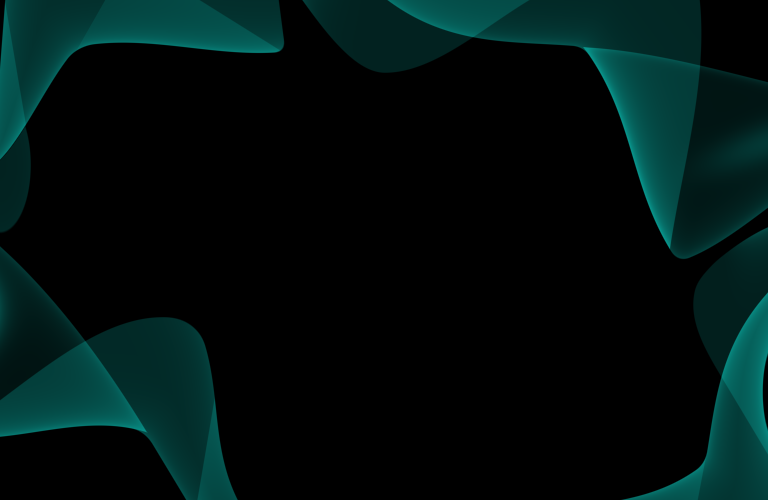
Write a WebGL 2 fragment shader that draws this background.

```glsl
#version 300 es
precision highp float;
// Translucent teal ribbons folding in from the corners of a black canvas.
// Each sheet is bounded by cubic edges and lit along its rim; the light of
// overlapping sheets adds up, which makes the folds.
uniform vec2 u_resolution;
out vec4 fragColor;

// Signed distance to a cubic graph with given ends (x0, y0, x1, y1) and slopes,
// straight beyond its ends. Positive below; with p.yx, positive to the right.
float edge(vec2 p, vec4 ends, vec2 m) {
    float w = ends.z - ends.x;
    float t = clamp((p.x - ends.x) / w, 0.0, 1.0), s = 1.0 - t;
    float y = mix(ends.y, ends.w, t * t * (3.0 - 2.0 * t)) + w * t * s * (m.x * s - m.y * t);
    float slope = 6.0 * t * s * (ends.w - ends.y) / w
                + m.x * s * (1.0 - 3.0 * t) + m.y * t * (3.0 * t - 2.0);
    y += (p.x - ends.x - w * t) * slope;
    return (p.y - y) / sqrt(1.0 + slope * slope);
}

float smoothMin(float a, float b, float k) {
    float h = max(k - abs(a - b), 0.0) / k;
    return min(a, b) - h * h * k * 0.25;
}

float smoothMax(float a, float b, float k) { return -smoothMin(-a, -b, k); }

float ellipse(vec2 p, vec2 center, vec2 radius) {
    return (length((p - center) / radius) - 1.0) * min(radius.x, radius.y);
}

float cover(float d) {
    float pixel = 5.0 / u_resolution.y;
    return smoothstep(-0.5 * pixel, pixel, d);
}

// Light of a sheet: even body plus a wide and a tight glow along its rim
float sheet(float inside, float rimDistance, float body, float rim) {
    float g = max(rimDistance, 0.0);
    return cover(inside) * (body + rim * (0.6 * exp(-g * 5.0) + 0.4 * exp(-g * 28.0)));
}

// Light that starts sharply at a crease and fades away from it
float crease(float d, float fade) { return cover(d) * exp(-max(d, 0.0) * fade); }

float topLeft(vec2 p) {
    float slant = edge(p, vec4(0.0, 1.6, 0.78, 0.47), vec2(-1.0, -1.0));
    float hem = edge(p, vec4(0.78, 0.47, 2.84, 0.52), vec2(-0.2, -0.1));
    float rim = smoothMax(-slant, -hem, 0.1);
    float d = smoothMin(rim, 2.79 + 0.13 * p.y - p.x, 0.12);
    float left = p.x - 0.05 + 0.077 * p.y;
    d = min(d, left);
    float light = sheet(d, min(rim, left + 0.04), 0.17, 0.26);
    light += cover(d) * 0.11 * crease(0.05 + 0.17 * p.y - p.x, 2.0);
    float middle = p.x - 1.05 + 0.57 * p.y;
    float right = (2.0 + 1.6 * p.y - p.x) * 0.53;
    light += cover(min(d, middle)) * 0.11 * crease(right, 0.8);
    float lobe = -ellipse(p, vec2(0.0, 1.65), vec2(0.31, 0.68));
    return light + sheet(min(lobe, slant), lobe, 0.13, 0.03);
}

float topRight(vec2 p) {
    // Dark lobe hanging from the top
    float lobeLeft = -edge(p, vec4(3.02, 0.0, 3.85, 0.73), vec2(1.4, 0.0));
    float lobeRight = -edge(p, vec4(3.85, 0.73, 5.3, 0.0), vec2(0.0, -0.6));
    float light = sheet(min(lobeLeft, lobeRight), lobeLeft, 0.13, 0.14 * exp(-p.y * 5.0));
    // Rear sheet along the top
    float hem = -edge(p, vec4(3.87, 0.0, 5.83, 0.47), vec2(0.75, 0.1));
    float left = edge(p.yx, vec4(0.47, 5.83, 2.62, 6.78), vec2(0.75, 0.7));
    float right = -edge(p.yx, vec4(0.0, 7.0, 2.5, 6.7), vec2(0.1, -0.15));
    float rim = smoothMax(hem, left, 0.08);
    light += sheet(min(rim, right), rim, 0.15, 0.2);
    // Front sheet narrowing to a tip
    float top = edge(p, vec4(5.83, 0.47, 7.68, 0.82), vec2(0.05, 0.25));
    float base = -edge(p, vec4(6.78, 2.62, 7.68, 2.08), vec2(-0.3, -0.75));
    float tip = smoothMin(left, base, 0.12);
    light += sheet(min(top, tip), tip, 0.08, 0.2);
    float streak = (p.y - 1.42 - 0.35 * (7.68 - p.x)) / 0.2;
    light += cover(min(top, tip))
           * (0.13 * exp(-streak * streak) * smoothstep(6.6, 7.68, p.x) + 0.12 * exp(-top * 28.0));
    return light;
}

float bottomRight(vec2 p) {
    float hole = ellipse(p, vec2(7.78, 3.92), vec2(0.15, 0.5));
    float lobeTop = edge(p, vec4(7.02, 2.73, 7.68, 2.27), vec2(-0.9, -0.45));
    float lobeLeft = edge(p.yx, vec4(2.73, 7.02, 3.75, 7.2), vec2(-0.6, 0.6));
    float lobe = smoothMin(lobeTop, lobeLeft, 0.08);
    float light = sheet(min(lobe, hole), lobeTop, 0.12, 0.2 * smoothstep(7.2, 7.68, p.x));
    float left = edge(p.yx, vec4(2.92, 7.68, 4.63, 7.05), vec2(-0.9, -0.18));
    float hem = edge(p, vec4(6.2, 5.0, 7.05, 4.63), vec2(-0.2, -0.8));
    float rim = smoothMax(left, hem, 0.08);
    light += sheet(min(rim, hole), min(rim, hole), 0.19, 0.25);
    return light + cover(rim) * 0.1 * crease(7.05 - 0.19 * (p.y - 4.63) - p.x, 2.0) * step(4.5, p.y);
}

float bottomLeft(vec2 p) {
    // Dark sheet sweeping down from the left side
    float slope = edge(p, vec4(0.0, 2.46, 1.86, 5.0), vec2(0.9, 1.85));
    float hem = -edge(p, vec4(0.0, 4.37, 1.45, 4.32), vec2(-0.1, 0.3));
    float d = min(slope, hem);
    float light = sheet(d, slope, 0.07, 0.16) + sheet(d, hem, 0.0, 0.1);
    light += cover(d) * 0.2 * exp(-p.x * 9.0 - pow((p.y - 3.1) / 0.35, 2.0));
    // Lighter sheet arching over to the bottom edge
    float top = edge(p, vec4(0.0, 4.0, 1.6, 3.17), vec2(-0.75, -0.02));
    float right = -edge(p.yx, vec4(3.3, 2.0, 5.0, 2.38), vec2(0.4, 0.5));
    float low = smoothMax(hem, edge(p.yx, vec4(4.32, 1.45, 5.0, 1.86), vec2(0.6)), 0.1);
    float arch = min(smoothMin(top, right, 0.3), low);
    light += sheet(arch, min(low, right + 0.04), 0.16, 0.17);
    return light + cover(arch) * 0.12 * crease(p.x - 2.15 + 0.17 * (p.y - 3.95), 2.0);
}

void main() {
    // Canvas units, measured downward from the top
    vec2 uv = gl_FragCoord.xy / u_resolution;
    vec2 p = vec2(uv.x * 7.68, (1.0 - uv.y) * 5.0);
    float light = topLeft(p) + topRight(p) + bottomRight(p) + bottomLeft(p);
    vec3 teal = vec3(0.055, 1.0, 0.94);
    fragColor = vec4(teal * min(light, 0.58), 1.0);
}
```
